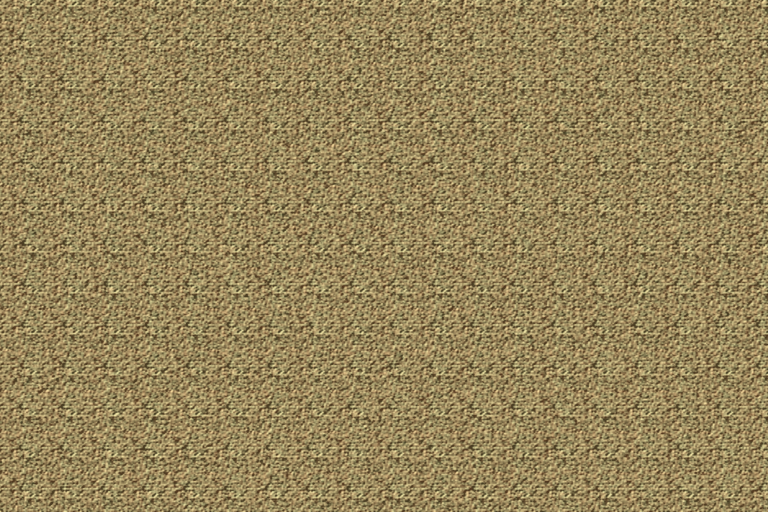
Give the GLSL for this pattern, as a Shadertoy shader.

```glsl
// Coarse sandy ground: a square tile of fine crumbs, repeated 18.75 times across.
// Layers of wrapped value noise give colour and side-lit relief; faint rust patches and
// a green column mark each tile, and a share of the crumbs differs from tile to tile.

const float TAU = 6.2831853;

float hash(vec2 p) {
    return fract(sin(dot(p, vec2(127.1, 311.7))) * 43758.5453);
}

// Lattice value that repeats each tile, except at a few worn points
float crumb(vec2 id, vec2 count) {
    float worn = step(0.86, hash(id + 51.3));
    return mix(hash(mod(id, count) + count), hash(id + 29.0), worn);
}

// Smooth noise with the given number of crumbs per tile
float crumbs(vec2 p, vec2 count) {
    p *= count;
    vec2 i = floor(p), f = fract(p);
    f = f * f * (3.0 - 2.0 * f);
    return mix(mix(crumb(i, count), crumb(i + vec2(1, 0), count), f.x),
               mix(crumb(i + vec2(0, 1), count), crumb(i + vec2(1, 1), count), f.x), f.y) - 0.5;
}

float height(vec2 p) {
    // Skewed axes keep the crumbs from lining up in rows
    vec2 skewed = vec2(p.x + p.y, p.y - p.x);
    return 0.6 * crumbs(skewed, vec2(11.0, 13.0)) + 0.5 * crumbs(p, vec2(17.0, 23.0));
}

vec3 ground(vec2 p) {
    // Slow drift bends the columns
    p.x += 0.04 * sin(p.y * 0.7 + 2.0 * sin(p.x * 0.3));
    vec2 t = fract(p);

    // Weak rust patches against the green column, in two bands per tile
    float column = cos(TAU * (t.x - 0.3));
    float band = cos(2.0 * TAU * (t.y - 0.92) + 0.8 * sin(TAU * t.x));
    float warm = 0.35 * column + 0.2 * band + 2.2 * crumbs(p + 0.37, vec2(14.0, 16.0));

    // Tone: fine crumbs, light from the upper left, dark crevices
    float h = height(p);
    float relief = h - height(p + vec2(-0.022, 0.026));
    float tone = 0.53 + 0.45 * h + 0.6 * relief;
    tone += 0.55 * crumbs(p + 0.19, vec2(25.0, 29.0));
    tone -= 0.22 * smoothstep(0.08, 0.3, -h);
    tone += 0.025 * band - 0.02 * column;

    // Small pale fleck, with its strength varying between tiles
    vec2 q = (t - vec2(0.2, 0.65)) / vec2(0.09, 0.035);
    tone += (0.15 + 0.2 * hash(floor(p))) * (1.0 - smoothstep(0.3, 1.2, length(q)));

    vec3 color = mix(vec3(0.30, 0.23, 0.13), vec3(0.88, 0.81, 0.58), clamp(tone, 0.0, 1.1));
    return color + warm * vec3(0.026, -0.010, -0.008);
}

void mainImage(out vec4 fragColor, in vec2 fragCoord) {
    // Average four points per pixel to smooth the crumb edges
    vec3 color = vec3(0.0);
    for (int i = 0; i < 4; i++) {
        vec2 offset = vec2(i % 2, i / 2) * 0.5 - 0.25;
        color += ground((fragCoord + offset) / iResolution.x * 18.75);
    }
    fragColor = vec4(color / 4.0, 1.0);
}
```
